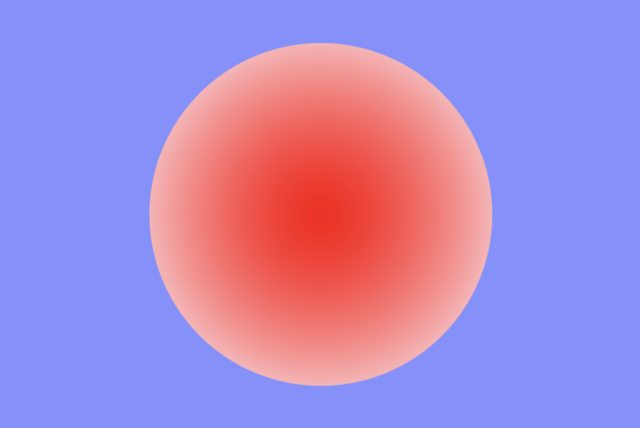
A WebGL 2 fragment shader for this background:

```glsl
#version 300 es
precision highp float;
// A glowing red disc that fades to pale pink at its rim, on a flat periwinkle field.

uniform vec2 u_resolution;
out vec4 fragColor;

const float RADIUS = 0.4005;

// Red core easing outward to a pale pink rim; r is 0 at the centre and 1 at the rim.
vec3 discColor(float r) {
    vec3 core = vec3(0.92, 0.20, 0.15);
    vec3 rim = vec3(0.955, 0.71, 0.715);
    return mix(core, rim, pow(clamp(r, 0.0, 1.0), 1.5));
}

void main() {
    // Centred coordinates, in units of the canvas height
    vec2 p = (gl_FragCoord.xy - 0.5 * u_resolution) / u_resolution.y;
    float dist = length(p - vec2(0.002, -0.001));

    // Disc over the field, with an edge one pixel wide
    float pixel = 1.0 / u_resolution.y;
    float coverage = 1.0 - smoothstep(-pixel, pixel, dist - RADIUS);
    vec3 field = vec3(0.522, 0.564, 0.973);
    fragColor = vec4(mix(field, discColor(dist / RADIUS), coverage), 1.0);
}
```
